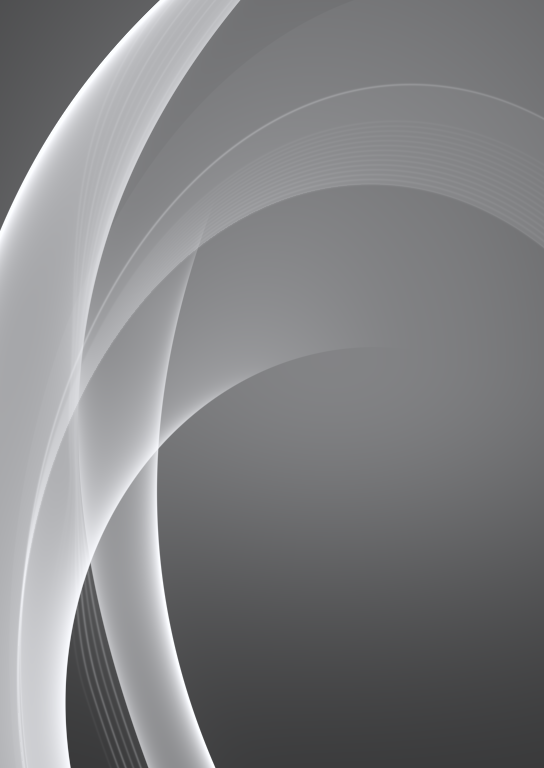
A Shadertoy shader for this background:

```glsl
const vec3 TINT = vec3(0.99, 0.995, 1.012);
const float SHADE = 0.17;              // darkest background level
const float BLOOM = 0.33;              // brightness of the central haze
const vec2 BLOOM_CENTRE = vec2(0.43, 0.53);
const float LINE_WIDTH = 0.0015;
const int ARC_COUNT = 15;
const int STREAK_COUNT = 9;

// Ribbon edges: x at heights 0, 1/3, 2/3 and 1
const vec4 OUTER_EDGE = vec4(-0.325, -0.12, -0.013, 0.208);
const vec4 SPINE_EDGE = vec4(0.193, 0.108, 0.132, 0.3125);
const vec4 INNER_EDGE = vec4(0.280, 0.2044, 0.254, 0.409);

// Ellipses: centre, radii
const vec4 SWEEP = vec4(0.487, 0.0846, 0.402, 0.4635);
const vec4 ARC_OUTER = vec4(0.534, 0.141, 0.508, 0.749);
const vec4 ARC_INNER = vec4(0.482, 0.115, 0.459, 0.645);
const vec4 ARC_HALO = vec4(0.600, 0.150, 0.588, 0.875);

// Cubic through four evenly spaced values
float cubic(vec4 x, float y) {
    float t = 3.0 * y, a = t - 1.0, b = t - 2.0, c = t - 3.0;
    return dot(x, vec4(-a * b * c / 6.0, t * b * c / 2.0,
                       -t * a * c / 2.0, t * a * b / 6.0));
}

// Approximate signed distance, positive outside
float ellipse(vec2 p, vec4 e) {
    vec2 q = (p - e.xy) / e.zw;
    float k = length(q);
    return k * (k - 1.0) / max(length(q / e.zw), 0.001);
}

float fineLine(float d) {
    return exp(-d * d / (LINE_WIDTH * LINE_WIDTH));
}

float glow(float d, float width) {
    return exp(-abs(d) / width);
}

float screenLight(float base, float light) {
    return 1.0 - (1.0 - base) * (1.0 - clamp(light, 0.0, 1.0));
}

void mainImage(out vec4 fragColor, in vec2 fragCoord) {
    vec2 p = fragCoord / iResolution.y;
    p.x *= 0.707 * iResolution.y / iResolution.x;
    float y = p.y, aa = 0.8 / iResolution.y;

    // Background haze
    vec2 q = (p - BLOOM_CENTRE) / vec2(0.6, y > BLOOM_CENTRE.y ? 0.8 : 0.36);
    float v = SHADE + BLOOM * exp(-dot(q, q));

    // Distances and side masks
    float dOuter = (p.x - cubic(OUTER_EDGE, y)) * 0.84;
    float dSpine = (p.x - cubic(SPINE_EDGE, y)) * 0.94;
    float dInner = (p.x - cubic(INNER_EDGE, y)) * 0.96;
    float dSweep = ellipse(p, SWEEP);
    float dArcOut = ellipse(p, ARC_OUTER);
    float dArcIn = ellipse(p, ARC_INNER);
    float insideOuter = smoothstep(-aa, aa, dOuter);
    float rightOfSpine = smoothstep(-aa, aa, dSpine);
    float leftOfInner = smoothstep(aa, -aa, dInner);
    float aboveSweep = smoothstep(-aa, aa, dSweep);
    float high = smoothstep(0.35, 0.65, y);
    float low = smoothstep(0.55, 0.15, y);

    // Wide left ribbon
    float ribbon = mix(0.48, 0.29, smoothstep(0.0, 0.6, y)) + 0.08 * smoothstep(0.6, 0.9, y);
    ribbon += 0.22 * glow(dOuter, 0.05) + 0.65 * glow(dOuter, 0.012);
    v = screenLight(v, ribbon * insideOuter * aboveSweep * (1.0 - rightOfSpine));

    // Pale veil and bright rim above the sweep
    float veil = mix(0.30, 0.38, low) * glow(dSweep, 0.12) * smoothstep(0.55, 0.2, p.x);
    float rim = mix(0.45, 0.62, low) * glow(dSweep, mix(0.008, 0.026, low));
    v = screenLight(v, (veil + rim * smoothstep(0.37, 0.19, p.x)) * aboveSweep);

    // Ribbon between the spine and the inner edge
    float body = mix(0.50, 0.17, smoothstep(0.2, 0.55, y)) * glow(dInner, 0.12);
    body += mix(0.60, 0.32, high) * glow(dInner, mix(0.014, 0.005, high));
    v = screenLight(v, body * leftOfInner * rightOfSpine * smoothstep(0.75, 0.58, y));

    // Spine: the light falls left above and right below
    float side = mix(rightOfSpine, 1.0 - rightOfSpine, high);
    float spine = 0.40 * glow(dSpine, 0.014) * mix(0.12, 1.0, side);
    spine += 0.18 * glow(dSpine, 0.04) * side;
    v = screenLight(v, spine * mix(1.0, 0.65, smoothstep(0.7, 1.0, y)));

    // Streaks fanning out from the spine
    float fan = 0.0012 + 0.009 * smoothstep(0.5, 1.0, y) + 0.008 * smoothstep(0.4, 0.1, y);
    for (int i = 1; i <= STREAK_COUNT; i++) {
        float n = float(i);
        float strength = 0.11 * (0.6 + 0.4 * sin(n * 2.4)) + 0.12 * low * step(n, 4.0);
        float shown = mix(1.0, step(n, 5.0), low) * insideOuter;
        v = screenLight(v, strength * shown * fineLine(dSpine + n * fan));
    }

    // Faint shells outside the arcs
    float shells = 0.07 * smoothstep(-aa, aa, dArcIn);
    shells += 0.035 * smoothstep(aa, -aa, ellipse(p, ARC_HALO));
    shells += 0.03 * smoothstep(aa, -aa, dArcOut) * smoothstep(-aa, aa, dArcIn);
    shells += 0.14 * glow(dArcIn, 0.04) * step(0.0, dArcIn) * smoothstep(0.6, 0.1, p.x);
    v = screenLight(v, shells * insideOuter);

    // Light spilling inward from the left arcs
    float spill = 0.38 * glow(dArcOut, 0.028) * smoothstep(aa, -aa, dArcOut);
    v = screenLight(v, spill * low * aboveSweep * step(p.x, 0.3));

    // Nested arc lines, converging on the left
    for (int i = 0; i < ARC_COUNT; i++) {
        float t = i == 0 ? 0.0 : mix(0.32, 1.0, float(i) / float(ARC_COUNT - 1));
        float strength = i == 0 ? 0.24 : 0.03 + 0.06 * t;
        strength *= mix(1.0, 0.6, smoothstep(0.2, 0.7, p.x));
        float d = ellipse(p, mix(ARC_OUTER, ARC_INNER, t));
        v = screenLight(v, strength * fineLine(d) * insideOuter);
    }

    fragColor = vec4(clamp(v * TINT, 0.0, 1.0), 1.0);
}
```
